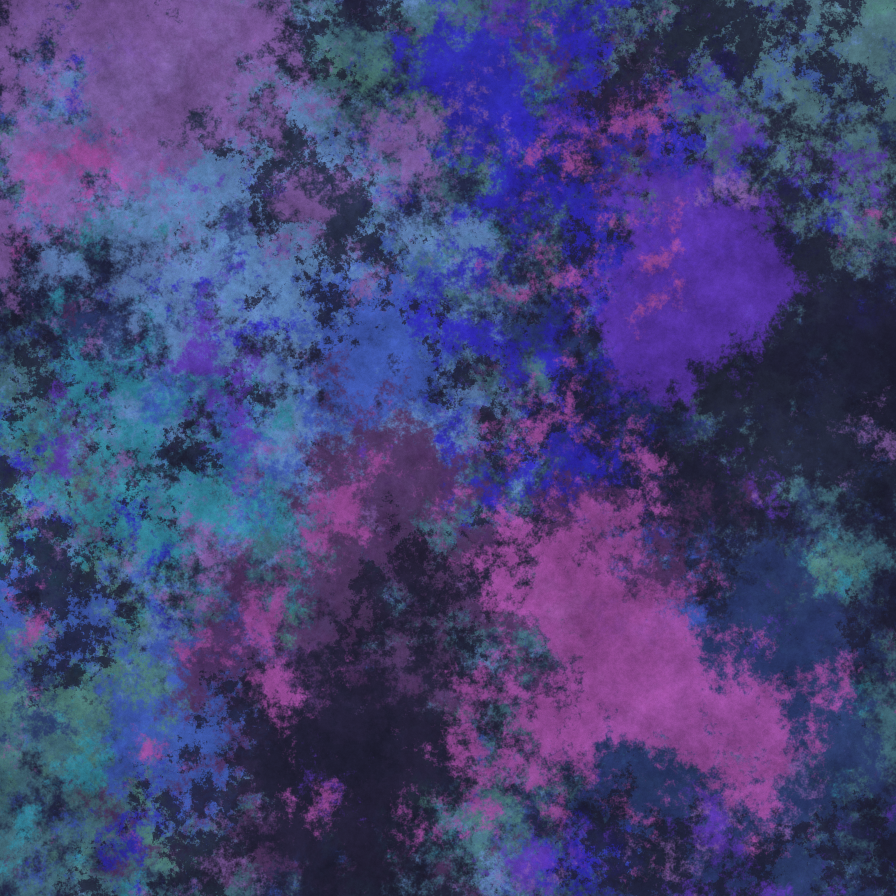
Give the GLSL for this texture, as a WebGL 1 fragment shader.

```glsl
precision highp float;
uniform vec2 u_resolution;

const vec3 INK = vec3(0.12, 0.12, 0.20);
const vec3 NAVY = vec3(0.16, 0.21, 0.40);
const vec3 SLATE = vec3(0.25, 0.40, 0.46);
const vec3 SAGE = vec3(0.30, 0.43, 0.47);
const vec3 MOSS = vec3(0.29, 0.47, 0.45);
const vec3 CYAN = vec3(0.19, 0.52, 0.62);
const vec3 STEEL = vec3(0.36, 0.49, 0.70);
const vec3 COBALT = vec3(0.22, 0.31, 0.66);
const vec3 ULTRAMARINE = vec3(0.17, 0.14, 0.68);
const vec3 VIOLET = vec3(0.34, 0.20, 0.66);
const vec3 LILAC = vec3(0.49, 0.35, 0.62);
const vec3 PLUM = vec3(0.30, 0.18, 0.35);
const vec3 MAGENTA = vec3(0.60, 0.29, 0.60);

// Unit gradient at a lattice point
vec2 gradientAt(vec2 cell) {
  vec3 h = fract(cell.xyx * vec3(0.1031, 0.1030, 0.0973));
  h += dot(h, h.yzx + 33.33);
  float angle = 6.28319 * fract((h.x + h.y) * h.z);
  return vec2(cos(angle), sin(angle));
}

float gradientNoise(vec2 p) {
  vec2 cell = floor(p);
  vec2 f = p - cell;
  vec2 fade = f * f * f * (f * (f * 6.0 - 15.0) + 10.0);
  vec2 e = vec2(1.0, 0.0);
  float a = dot(gradientAt(cell), f);
  float b = dot(gradientAt(cell + e.xy), f - e.xy);
  float c = dot(gradientAt(cell + e.yx), f - e.yx);
  float d = dot(gradientAt(cell + e.xx), f - e.xx);
  return mix(mix(a, b, fade.x), mix(c, d, fade.x), fade.y);
}

// Rough fractal noise scaled to a standard deviation near one
float roughNoise(vec2 p, float seed, float gain) {
  mat2 turn = mat2(1.6, 1.2, -1.2, 1.6);
  float total = 0.0;
  float power = 0.0;
  float amplitude = 1.0;
  p += seed * vec2(17.3, 29.7);
  for (int i = 0; i < 8; i++) {
    total += amplitude * gradientNoise(p);
    power += amplitude * amplitude;
    amplitude *= gain;
    p = turn * p + 5.7;
  }
  return total / (0.215 * sqrt(power));
}

// Sponge a pigment around a centre, with a ragged speckled border
vec3 sponge(vec3 under, vec3 pigment, vec2 uv, vec2 centre, float radius, float seed) {
  vec2 offset = (uv - centre) / radius;
  float density = 1.7 * exp(-dot(offset, offset));
  density += 0.46 * roughNoise(uv * 3.6, seed, 0.8);
  return mix(under, pigment, 0.88 * smoothstep(0.6, 1.4, density));
}

// Dark flecks scattered over everything painted so far
vec3 fleck(vec3 under, vec3 pigment, vec2 uv, float seed) {
  float density = roughNoise(uv * 4.0, seed, 0.8);
  return mix(under, pigment, 0.8 * smoothstep(0.6, 1.5, density));
}

void main() {
  vec2 uv = gl_FragCoord.xy / min(u_resolution.x, u_resolution.y);

  // Mottled ground
  float ground = roughNoise(uv * 3.0, 1.0, 0.78);
  vec3 color = mix(mix(INK, NAVY, 0.35), SLATE, smoothstep(-0.9, 1.1, ground));

  // Cool washes
  color = sponge(color, SAGE, uv, vec2(0.90, 0.90), 0.30, 2.0);
  color = sponge(color, MOSS, uv, vec2(0.05, 0.27), 0.28, 3.0);
  color = sponge(color, CYAN, uv, vec2(0.18, 0.52), 0.21, 4.0);
  color = sponge(color, STEEL, uv, vec2(0.33, 0.67), 0.29, 5.0);
  color = sponge(color, STEEL, uv, vec2(0.45, 0.45), 0.14, 16.0);
  color = sponge(color, COBALT, uv, vec2(0.23, 0.22), 0.20, 6.0);
  color = sponge(color, COBALT, uv, vec2(0.44, 0.60), 0.11, 17.0);
  color = sponge(color, ULTRAMARINE, uv, vec2(0.60, 0.80), 0.23, 7.0);

  // Dark patches
  color = sponge(color, INK, uv, vec2(0.91, 0.56), 0.28, 8.0);
  color = sponge(color, NAVY, uv, vec2(0.85, 0.12), 0.25, 9.0);
  color = sponge(color, PLUM, uv, vec2(0.42, 0.24), 0.26, 10.0);
  color = sponge(color, INK, uv, vec2(0.48, 0.13), 0.18, 11.0);
  color = fleck(color, INK, uv, 18.0);

  // Warm blooms
  color = sponge(color, VIOLET, uv, vec2(0.78, 0.67), 0.13, 12.0);
  color = sponge(color, LILAC, uv, vec2(0.13, 0.90), 0.24, 13.0);
  color = sponge(color, MAGENTA, uv, vec2(0.67, 0.25), 0.18, 14.0);

  // Fine tonal grain
  color *= 1.0 + 0.06 * roughNoise(uv * 9.0, 15.0, 0.85);
  gl_FragColor = vec4(clamp(color, 0.0, 1.0), 1.0);
}
```
